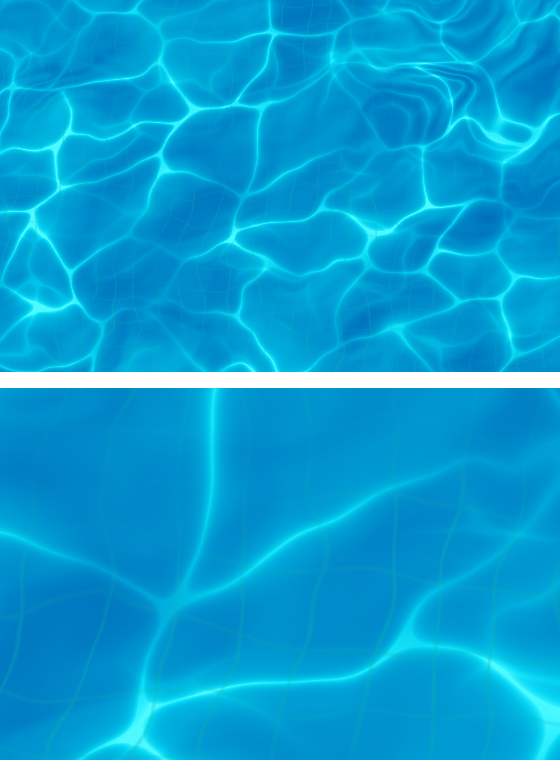
Top, the full canvas; bottom, a detail of the centre.
A Shadertoy shader for this texture:

```glsl
// Sunlit swimming pool water: bright caustic web over a faint, wavering tile grid.

vec2 hash2(vec2 p) {
    vec3 q = fract(p.xyx * vec3(0.1031, 0.1030, 0.0973));
    q += dot(q, q.yzx + 33.33);
    return fract((q.xx + q.yz) * q.zy);
}

float cornerSlope(vec2 cell, vec2 offset) {
    return dot(hash2(cell) * 2.0 - 1.0, offset);
}

float gradientNoise(vec2 p) {
    vec2 i = floor(p), f = p - i;
    vec2 u = f * f * f * (f * (f * 6.0 - 15.0) + 10.0);
    vec2 e = vec2(1.0, 0.0);
    return mix(mix(cornerSlope(i, f), cornerSlope(i + e, f - e), u.x),
               mix(cornerSlope(i + e.yx, f - e.yx), cornerSlope(i + 1.0, f - 1.0), u.x), u.y);
}

vec2 noise2(vec2 p) {
    return vec2(gradientNoise(p), gradientNoise(p + vec2(31.7, 57.3)));
}

float fbm(vec2 p) {
    float sum = 0.0, gain = 1.0;
    for (int i = 0; i < 4; i++) {
        sum += gain * gradientNoise(p);
        p = mat2(1.6, 1.2, -1.2, 1.6) * p + 5.3;
        gain *= 0.5;
    }
    return sum;
}

// Distance to the nearest cell border, softened so that junctions swell.
float webDistance(vec2 p) {
    vec2 home = floor(p), f = p - home, nearest = vec2(0.0), nearestCell = vec2(0.0);
    float best = 9.0;
    for (int y = -1; y <= 1; y++)
    for (int x = -1; x <= 1; x++) {
        vec2 cell = vec2(x, y);
        vec2 r = cell + 0.08 + 0.84 * hash2(home + cell) - f;
        if (dot(r, r) < best) {
            best = dot(r, r);
            nearest = r;
            nearestCell = cell;
        }
    }
    float sum = 0.0001;
    for (int y = -2; y <= 2; y++)
    for (int x = -2; x <= 2; x++) {
        vec2 cell = nearestCell + vec2(x, y);
        vec2 r = cell + 0.08 + 0.84 * hash2(home + cell) - f;
        vec2 across = r - nearest;
        if (dot(across, across) > 0.0001)
            sum += exp(-24.0 * dot(0.5 * (r + nearest), normalize(across)));
    }
    return max(0.0, -log(sum) / 24.0);
}

// Wavering tile joints, as two sets of thin lines.
float tileJoints(vec2 p) {
    vec2 q = p + 0.055 * noise2(p * 5.0 + 3.0) + 0.022 * noise2(p * 13.0);
    q += vec2(-0.12, 0.1) * q.yx;
    vec2 d = abs(fract(q / 0.062) - 0.5) * 0.062;
    vec2 line = 1.0 - smoothstep(0.0005, 0.0032, d);
    return max(line.x, 0.6 * line.y);
}

vec3 waterColour(float light) {
    float glint = max(light - 0.7, 0.0);
    return vec3(14.0 * glint * glint * glint, light, 0.75 + 0.54 * (light - 0.47));
}

void mainImage(out vec4 fragColor, in vec2 fragCoord) {
    vec2 p = fragCoord / iResolution.y;

    // Turbulent zones: strong at upper right, weak at upper left
    float swirl = 1.0 - smoothstep(0.08, 0.42, length((p - vec2(1.3, 0.8)) * vec2(0.9, 1.0)));
    swirl += 0.45 * (1.0 - smoothstep(0.03, 0.24, length(p - vec2(0.17, 0.78))));

    // Surface bending, with cells shrinking towards the far edge
    vec2 bend = 0.13 * noise2(p * 2.1 + 4.0) + 0.075 * noise2(p * 5.5) + 0.016 * noise2(p * 15.0);
    vec2 q = p + bend * (1.0 + 0.5 * swirl);
    q.y -= 0.27 * q.x;
    vec2 web = q * vec2(3.9, 5.0) * (1.0 + 0.15 * p.y);

    // Broad tones, sheets of light and fine slanting fibres
    float light = 0.525 + 0.17 * fbm(q * vec2(3.0, 4.0) + 11.0);
    light += 0.055 * smoothstep(-0.02, 0.14, gradientNoise(q * vec2(4.0, 6.5) + 23.0));
    light += 0.03 * gradientNoise(vec2(q.x * 4.0, q.y * 34.0) + 2.0 * bend);

    // Main caustic web with uneven strength
    float d = webDistance(web + 7.0);
    float strength = smoothstep(-0.4, 0.3, gradientNoise(p * 3.6 + 9.0));
    light += 0.11 * (0.4 + 0.6 * strength) * exp(-d / 0.13);
    light += (0.05 + 0.24 * strength) * exp(-d / 0.027);

    // Fainter, softer folds beneath it
    float fold = webDistance(mat2(0.9, 0.4, -0.4, 0.9) * web * 1.25 + 41.0 + 2.0 * bend);
    float foldStrength = smoothstep(-0.15, 0.4, gradientNoise(p * 4.5 + 17.0));
    light += foldStrength * (0.09 * exp(-fold / 0.1) + 0.07 * exp(-fold / 0.03));

    // Curling reflections in the turbulent zones
    float curl = gradientNoise(q * vec2(4.5, 6.0) + 1.2 * noise2(q * 5.0 + 13.0));
    float bands = sin(24.0 * curl + 5.0 * p.x);
    light += swirl * (0.055 * bands + 0.09 * smoothstep(0.75, 1.0, bands) * strength);

    vec3 colour = waterColour(clamp(light, 0.42, 0.98));
    float jointFade = 0.3 * (1.0 - 0.7 * min(swirl, 1.0)) * smoothstep(-0.45, 0.25, gradientNoise(p * 4.0 + 50.0));
    colour = mix(colour, vec3(0.06, 0.7, 0.68), jointFade * tileJoints(p));
    fragColor = vec4(colour, 1.0);
}
```
